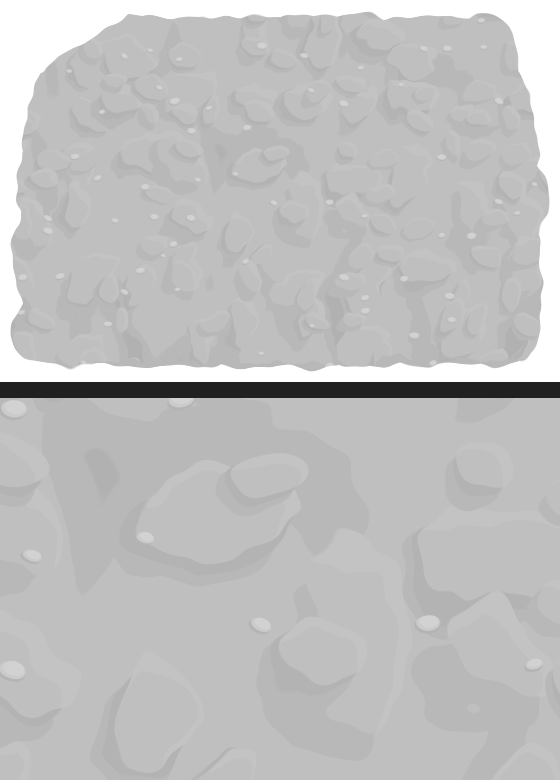
Top, the full canvas; bottom, a detail of the centre.
Give the GLSL for this texture, as a Shadertoy shader.

```glsl
// A pale grey slab of lumpy rock with soft flat shading and small light chips, on white.
#define ROCK vec3(0.750)
#define SHADE vec3(0.720)
#define DEEP vec3(0.693)
#define LIGHT vec3(0.766)
#define CHIP vec3(0.825)
#define BIG_CELL 0.150
#define SMALL_CELL 0.088
#define CHIP_CELL 0.098
#define CHIP_SHARE 0.52
#define WARP 0.026
#define SHADOW_DIR vec2(-0.13, -0.16)

vec2 hash2(vec2 p) {
    vec3 q = fract(p.xyx * vec3(0.1031, 0.1030, 0.0973));
    q += dot(q, q.yzx + 33.33);
    return fract((q.xx + q.yz) * q.zy);
}

// Gradient noise, roughly -0.7 to 0.7
float cornerSlope(vec2 cell, vec2 offset) {
    float angle = 6.2832 * hash2(cell + 57.0).x;
    return dot(vec2(cos(angle), sin(angle)), offset);
}

float noise(vec2 p) {
    vec2 i = floor(p), f = p - i;
    vec2 u = f * f * f * (f * (f * 6.0 - 15.0) + 10.0);
    vec2 e = vec2(1.0, 0.0);
    return mix(mix(cornerSlope(i, f), cornerSlope(i + e, f - e), u.x),
               mix(cornerSlope(i + e.yx, f - e.yx), cornerSlope(i + 1.0, f - 1.0), u.x), u.y);
}

vec2 noise2(vec2 p) {
    return vec2(noise(p), noise(p + 31.7));
}

mat2 rotation(float a) {
    return mat2(cos(a), sin(a), -sin(a), cos(a));
}

// Coverage of a shape from its distance, with an edge one pixel wide
float cover(float d) {
    float px = 1.0 / iResolution.y;
    return smoothstep(0.75 * px, -0.75 * px, d);
}

float ellipse(vec2 p, vec2 radii) {
    return (length(p / radii) - 1.0) * min(radii.x, radii.y);
}

// Rock silhouette: rounded box, narrower on top, left shoulder cut, lobed rim
float outline(vec2 p) {
    vec2 halfSize = vec2(0.688 - 0.06 * smoothstep(0.05, 0.38, p.y), 0.465);
    vec2 q = abs(p) - halfSize + 0.09;
    float d = length(max(q, 0.0)) + min(max(q.x, q.y), 0.0) - 0.09;
    d = max(d, dot(p, vec2(-0.54, 0.84)) - 0.605);
    return d + 0.012 - 0.05 * abs(noise(p * 6.5 + 3.0)) - 0.014 * noise(p * 19.0);
}

// One layer of scattered lumps, each with a two-step shadow and a lit rim
vec3 lumps(vec3 col, vec2 p, vec2 wobble, float cell, float share, float seed) {
    vec2 home = floor(p / cell);
    for (int j = 1; j >= -1; j--)
    for (int i = -1; i <= 1; i++) {
        vec2 id = home + vec2(i, j);
        vec2 place = hash2(id + seed), kind = hash2(id + seed + 19.0);
        vec2 size = hash2(id + seed + 43.0);
        if (size.y > share) continue;

        vec2 center = (id + 0.5 + 0.6 * (place - 0.5)) * cell;
        float tallShare = center.y < 0.0 ? 0.6 : 0.25;
        vec2 radii = kind.x < tallShare ? vec2(0.29, 0.52) : vec2(0.48, 0.30);
        radii *= cell * mix(0.7, 1.1, size.x);

        mat2 turn = rotation((kind.y - 0.5) * 1.3);
        vec2 q = p - center + wobble * cell / BIG_CELL;
        vec2 drop = SHADOW_DIR * cell * mix(0.7, 1.35, place.y);
        vec2 ragged = q + wobble.yx * 0.6 * cell / BIG_CELL;

        float body = cover(ellipse(turn * q, radii));
        float shade = cover(ellipse(turn * (ragged - drop), radii * 1.04));
        float core = cover(ellipse(turn * (ragged - 0.45 * drop), radii * 0.99));
        float face = cover(ellipse(turn * (q - 0.55 * drop + 0.3 * wobble), radii));
        col = mix(col, SHADE, shade);
        col = mix(col, mix(SHADE, DEEP, 0.65), core * step(0.45, kind.y));
        col = mix(col, mix(LIGHT, ROCK, face), body);
    }
    return col;
}

// Small flat pebbles with a darker lower edge
vec3 chips(vec3 col, vec2 p, vec2 wobble) {
    vec2 home = floor(p / CHIP_CELL);
    for (int j = -1; j <= 1; j++)
    for (int i = -1; i <= 1; i++) {
        vec2 id = home + vec2(i, j);
        vec2 place = hash2(id + 71.0), kind = hash2(id + 97.0);
        if (kind.x > CHIP_SHARE) continue;
        vec2 q = p - (id + 0.5 + 0.85 * (place - 0.5)) * CHIP_CELL;
        q = rotation((place.x - 0.4) * 0.8) * (q + 0.15 * wobble);
        vec2 radii = vec2(0.0125, 0.0075) * mix(0.5, 1.1, kind.y);
        col = mix(col, SHADE * 0.98, cover(ellipse(q + vec2(0.001, 0.002), radii * 1.08)));
        col = mix(col, CHIP * 0.965, cover(ellipse(q, radii)));
        col = mix(col, CHIP, cover(ellipse(q - vec2(0.001, 0.0015), radii * 0.8)));
    }
    return col;
}

void mainImage(out vec4 fragColor, in vec2 fragCoord) {
    vec2 p = (fragCoord - 0.5 * iResolution.xy) / iResolution.y;
    vec2 wobble = WARP * (noise2(p * 13.0) + 0.45 * noise2(p * 31.0));

    // Broad hollows, stronger towards the foot
    float hollow = noise((p + wobble) * vec2(9.0, 5.0)) - 0.32 + 0.25 * smoothstep(0.0, -0.45, p.y);
    vec3 col = mix(ROCK, SHADE, cover(-0.1 * hollow));
    col = mix(col, DEEP, cover(0.1 * (0.22 - hollow)));

    col = lumps(col, p, wobble, BIG_CELL, 0.88, 5.0);
    col = lumps(col, p + 0.03, wobble, SMALL_CELL, 0.42, 131.0);

    // Shaded underside, then the chips
    float foot = p.y + 0.448 + 0.03 * noise(p * vec2(8.0, 3.0)) + wobble.y;
    col = mix(col, SHADE, cover(foot));
    col = chips(col, p, wobble);

    fragColor = vec4(mix(vec3(1.0), col, cover(outline(p))), 1.0);
}
```
